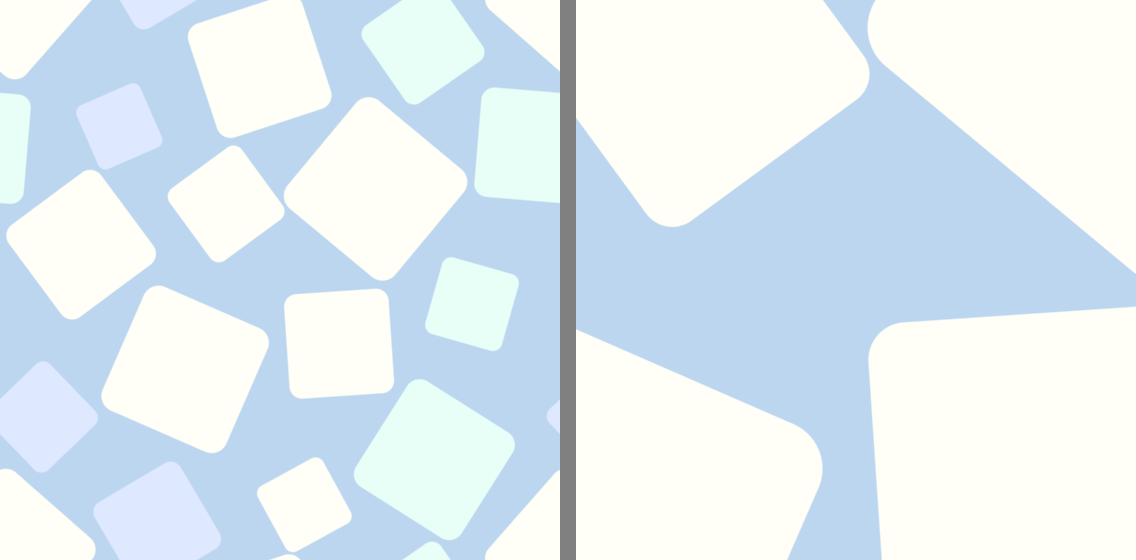
Left: the whole. Right: its middle third, enlarged.
A Shadertoy shader for this pattern:

```glsl
#define COUNT 15
#define RELAX_STEPS 10
#define SMALLEST 0.062
#define SIZE_STEP 0.0045
#define ROUNDING 0.24
#define REACH 1.25
#define MARGIN 0.012
#define JITTER 0.08
#define SEED 3.0

const vec3 SKY = vec3(0.74, 0.84, 0.94);
const vec3 IVORY = vec3(1.00, 1.00, 0.97);
const vec3 MINT = vec3(0.91, 1.00, 0.97);
const vec3 LAVENDER = vec3(0.87, 0.91, 1.00);

float hash(float n) {
    return fract(sin(n * 12.9898 + SEED * 78.233) * 43758.5453);
}

// Shortest offset on the wrapping canvas
vec2 wrapOffset(vec2 d) {
    return d - floor(d + 0.5);
}

// Size order of a square, mixed so that large ones get small neighbours
int sizeRank(int i) {
    return 3 * ((2 * i + 4) % 5) + i / 5;
}

float halfSide(int i) {
    return SMALLEST + SIZE_STEP * float(sizeRank(i));
}

vec3 squareColor(int rank) {
    if (rank < 12 && rank % 3 == 2) return MINT;
    if (rank < 8 && rank % 3 == 0) return LAVENDER;
    return IVORY;
}

float roundedSquare(vec2 p, float h) {
    float r = ROUNDING * h;
    vec2 q = abs(p) - (h - r);
    return length(max(q, 0.0)) + min(max(q.x, q.y), 0.0) - r;
}

void mainImage(out vec4 fragColor, in vec2 fragCoord) {
    vec2 uv = fragCoord / iResolution.xy;
    float pixel = 1.0 / min(iResolution.x, iResolution.y);

    // Jittered lattice that wraps in both directions
    vec2 center[COUNT];
    for (int i = 0; i < COUNT; i++) {
        float n = float(i);
        vec2 jitter = vec2(hash(n + 1.0), hash(n + 31.0)) - 0.5;
        center[i] = vec2(n, 4.0 * n) / float(COUNT) + JITTER * jitter;
    }

    // Push crowded squares apart
    for (int k = 0; k < RELAX_STEPS; k++) {
        for (int i = 0; i < COUNT - 1; i++) {
            for (int j = i + 1; j < COUNT; j++) {
                vec2 d = wrapOffset(center[j] - center[i]);
                float dist = max(length(d), 0.001);
                float room = REACH * (halfSide(i) + halfSide(j)) + MARGIN;
                vec2 push = 0.5 * max(room - dist, 0.0) * d / dist;
                center[i] -= push;
                center[j] += push;
            }
        }
    }

    // Turned squares on the plain ground
    vec3 color = SKY;
    for (int i = 0; i < COUNT; i++) {
        float angle = 1.5708 * hash(float(i) + 61.0);
        float c = cos(angle), s = sin(angle);
        vec2 p = mat2(c, -s, s, c) * wrapOffset(uv - center[i]);
        float d = roundedSquare(p, halfSide(i));
        float cover = 1.0 - smoothstep(-pixel, pixel, d);
        color = mix(color, squareColor(sizeRank(i)), cover);
    }
    fragColor = vec4(color, 1.0);
}
```
